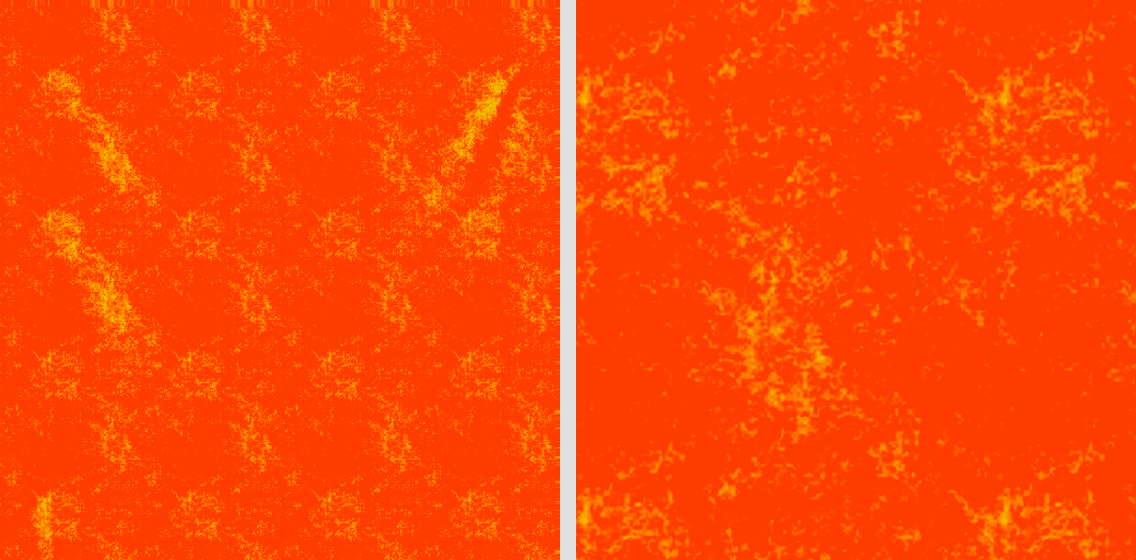
Left, the full canvas; right, a detail of the centre.
Reproduce this texture procedurally as a Shadertoy shader.

```glsl
const vec3 BASE = vec3(1.0, 0.235, 0.0);
const vec3 AMBER = vec3(0.99, 0.48, 0.0);
const vec3 OCHRE = vec3(0.94, 0.73, 0.0);
const float REPEATS = 4.0;
const vec2 SMEAR_EDGE = vec2(0.993, 0.990);
const float BARE_LEVEL = -0.14;
const float CLOUD_GAIN = 0.40;
const float MOTTLE_GAIN = 1.10;
const float GRAIN_GAIN = 1.10;
const float GRAIN_CELLS = 128.0;
const float VEIN_GAIN = 0.28;

// Worn patches in one tile: centre, radii
const int PATCHES = 11;
const vec4 PATCH[PATCHES] = vec4[PATCHES](
    vec4(0.76, 0.91, 0.09, 0.14), vec4(0.84, 0.80, 0.10, 0.06),
    vec4(0.97, 0.69, 0.08, 0.06), vec4(0.07, 0.61, 0.08, 0.07),
    vec4(0.34, 0.31, 0.09, 0.19), vec4(0.46, 0.18, 0.12, 0.07),
    vec4(0.50, 0.43, 0.09, 0.10), vec4(0.04, 0.04, 0.08, 0.05),
    vec4(0.27, 0.97, 0.10, 0.06), vec4(0.84, 0.18, 0.12, 0.10),
    vec4(0.36, 0.73, 0.30, 0.13));
const float PATCH_WEAR[PATCHES] = float[PATCHES](
    0.40, 0.28, 0.32, 0.28, 0.40, 0.28, 0.22, 0.20, 0.16, 0.12, -0.25);

// Long scuffs over the canvas: start, end; then start width, end width, wear
const int SCUFFS = 6;
const vec4 SCUFF[SCUFFS] = vec4[SCUFFS](
    vec4(0.083, 0.900, 0.325, 0.535), vec4(0.085, 0.650, 0.335, 0.195),
    vec4(0.937, 0.918, 0.705, 0.515), vec4(0.956, 0.880, 0.825, 0.470),
    vec4(0.080, 0.125, 0.077, -0.08), vec4(0.940, 0.890, 0.820, 0.630));
const vec3 SCUFF_SHAPE[SCUFFS] = vec3[SCUFFS](
    vec3(0.010, 0.045, 0.36), vec3(0.025, 0.055, 0.34),
    vec3(0.008, 0.060, 0.66), vec3(0.006, 0.050, 0.40),
    vec3(0.013, 0.015, 0.45), vec3(0.010, 0.030, -0.35));

float hash(vec2 p) {
    return fract(sin(dot(p, vec2(127.1, 311.7))) * 43758.5);
}

// Value noise that wraps after period cells
float tileNoise(vec2 tile, float period, float seed) {
    vec2 p = tile * period;
    vec2 cell = floor(p);
    vec2 f = p - cell;
    f = f * f * (3.0 - 2.0 * f);
    vec2 a = mod(cell, period) + seed;
    vec2 b = mod(cell + 1.0, period) + seed;
    return mix(mix(hash(a), hash(vec2(b.x, a.y)), f.x),
               mix(hash(vec2(a.x, b.y)), hash(b), f.x), f.y);
}

// Odd periods keep the octave grids from lining up
float tileFbm(vec2 tile, float period, float seed) {
    float sum = 0.0;
    float weight = 0.533;
    for (int i = 0; i < 4; i++) {
        sum += weight * tileNoise(tile + 0.37 * float(i), period, seed + float(i) * 7.3);
        period = 2.0 * period + 1.0;
        weight *= 0.5;
    }
    return sum;
}

float patchWear(vec2 tile) {
    float wear = 0.0;
    for (int i = 0; i < PATCHES; i++) {
        vec2 d = (fract(tile - PATCH[i].xy + 0.5) - 0.5) / PATCH[i].zw;
        wear += PATCH_WEAR[i] * exp(-dot(d, d));
    }
    return wear;
}

// Tapered strokes that widen and fade along their length
float scuffWear(vec2 p) {
    float wear = 0.0;
    for (int i = 0; i < SCUFFS; i++) {
        vec2 axis = SCUFF[i].zw - SCUFF[i].xy;
        vec2 d = p - SCUFF[i].xy;
        float along = dot(d, axis) / dot(axis, axis);
        float width = mix(SCUFF_SHAPE[i].x, SCUFF_SHAPE[i].y, clamp(along, 0.0, 1.0));
        float across = length(d - axis * along) / width;
        float fade = smoothstep(0.0, 0.15, along) * (1.0 - smoothstep(0.35, 1.05, along));
        wear += SCUFF_SHAPE[i].z * fade * exp(-across * across * across);
    }
    return wear;
}

void mainImage(out vec4 fragColor, in vec2 fragCoord) {
    vec2 uv = fragCoord / iResolution.xy;
    // Clamping draws the last texels out along the top and right edges
    vec2 tile = fract(min(uv, SMEAR_EDGE) * REPEATS);

    // Ragged distortion of the patch outlines and veins
    vec2 warp = vec2(tileFbm(tile, 8.0, 3.0), tileFbm(tile, 8.0, 41.0)) - 0.5;
    vec2 bent = tile + 0.16 * warp;

    // Broad clouds, ragged mottle, fine speckle and thin veins
    float cloud = tileFbm(tile, 5.0, 11.0) - 0.5;
    float mottle = tileFbm(bent, 19.0, 23.0) - 0.5;
    float speckle = tileNoise(tile + 0.5 / GRAIN_CELLS, GRAIN_CELLS, 71.0);
    float grain = 0.5 * (tileNoise(tile, 75.0, 57.0) + speckle) - 0.5;
    float ridge = 1.0 - abs(2.0 * tileNoise(bent, 9.0, 83.0) - 1.0);

    float wear = BARE_LEVEL + patchWear(bent) + scuffWear(uv + 0.02 * warp);
    wear += CLOUD_GAIN * cloud + MOTTLE_GAIN * mottle + GRAIN_GAIN * grain;
    wear += VEIN_GAIN * pow(ridge, 14.0);
    wear = clamp(wear, 0.0, 1.0);

    // Bare orange through amber to ochre
    vec3 color = mix(BASE, AMBER, smoothstep(0.0, 0.5, wear));
    color = mix(color, OCHRE, smoothstep(0.4, 0.95, wear));
    fragColor = vec4(color, 1.0);
}
```
